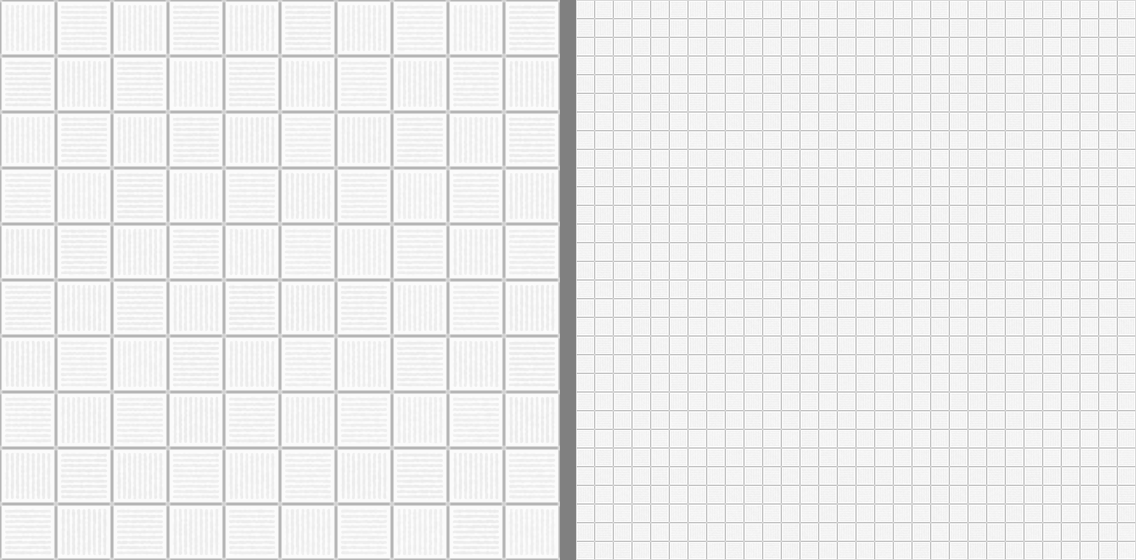
Left, the tile; right, the same tile 3 across and 3 down.
This pattern is drawn by a three.js fragment shader. Its source:

```glsl
// White ribbed mosaic tiles in a basket-weave checkerboard with soft grey grout.
#define TILES 10.0
#define RIBS 9.0
#define RIB_PITCH 0.093
#define RIB_RADIUS 0.025
#define RIB_REACH 0.385
#define GROUT_CORE 0.015
#define GROUT_EDGE 0.032
#define GRAIN_CELLS 240.0
#define TILE_WHITE 0.985
#define RIB_GREY 0.932
#define GROUT_LIGHT 0.81
#define GROUT_DARK 0.70

varying vec2 vUv;

float hash(vec2 cell) {
  return fract(sin(dot(cell, vec2(127.1, 311.7))) * 43758.55);
}

// Value noise that wraps after a whole number of cells.
float wrapNoise(vec2 uv, float cells) {
  vec2 p = uv * cells;
  vec2 i = floor(p);
  vec2 f = fract(p);
  f = f * f * (3.0 - 2.0 * f);
  float a = hash(mod(i, cells));
  float b = hash(mod(i + vec2(1.0, 0.0), cells));
  float c = hash(mod(i + vec2(0.0, 1.0), cells));
  float d = hash(mod(i + vec2(1.0, 1.0), cells));
  return mix(mix(a, b, f.x), mix(c, d, f.x), f.y);
}

// Distance to the centre line of the nearest rib; ribs run along q.x.
float ribDistance(vec2 q) {
  float last = 0.5 * (RIBS - 1.0);
  float index = clamp(floor(q.y / RIB_PITCH + 0.5), -last, last);
  return length(vec2(max(abs(q.x) - RIB_REACH, 0.0), q.y - index * RIB_PITCH));
}

void main() {
  vec2 grid = vUv * TILES;
  vec2 tile = mod(floor(grid), TILES);
  vec2 q = fract(grid) - 0.5;
  vec2 edge = 0.5 - abs(q);
  float nearEdge = min(edge.x, edge.y);
  float farEdge = max(edge.x, edge.y);
  float grain = wrapNoise(vUv, GRAIN_CELLS) - 0.5;

  // Ribs turn by a quarter on every other tile.
  bool upright = mod(tile.x + tile.y, 2.0) > 0.5;
  float ribDist = ribDistance(upright ? q.yx : q) + grain * 0.008;
  float rib = 1.0 - smoothstep(RIB_RADIUS - 0.013, RIB_RADIUS + 0.013, ribDist);
  float strength = 0.88 + 0.24 * hash(tile + 17.0);
  float shade = mix(TILE_WHITE, RIB_GREY, rib * strength);

  // Fine speckle on the ribbed field.
  float field = smoothstep(0.05, 0.1, nearEdge);
  shade += grain * 0.016 * field;

  // Grout with a dark core, soft flanks and paler crossings.
  float core = 1.0 - smoothstep(GROUT_CORE - 0.008, GROUT_CORE + 0.008, nearEdge);
  float flank = 1.0 - smoothstep(GROUT_EDGE - 0.012, GROUT_EDGE + 0.012, nearEdge);
  float crossing = 1.0 - smoothstep(0.02, 0.065, farEdge);
  float grout = mix(GROUT_LIGHT, GROUT_DARK, core);
  grout = mix(grout, 0.86, crossing * 0.85);
  shade = mix(shade, grout, flank);

  gl_FragColor = vec4(vec3(shade), 1.0);
}
```
